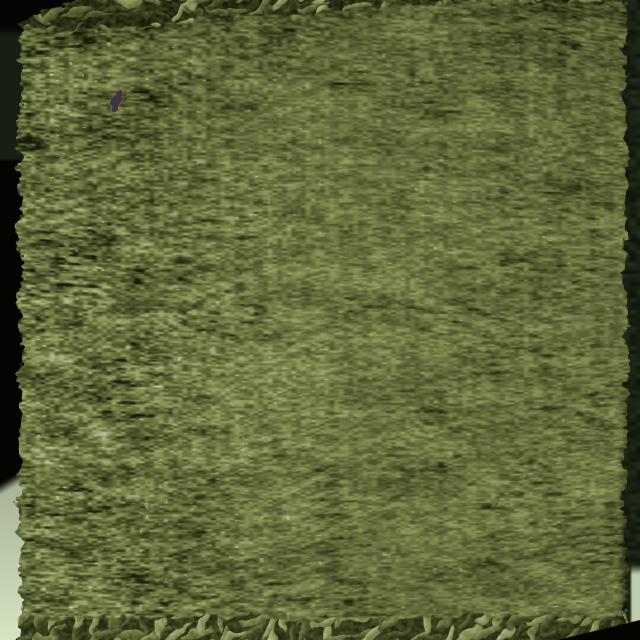
A Shadertoy shader for this texture:

```glsl
// Draws the cut face of a pressed bale of dry leaf: fine level fibres, ragged rims, dark surround.

// Colours, from deep gaps to pale chips
const vec3 GAP    = vec3(0.10, 0.11, 0.04);
const vec3 SHADOW = vec3(0.26, 0.29, 0.14);
const vec3 OLIVE  = vec3(0.37, 0.40, 0.22);
const vec3 FIBRE  = vec3(0.45, 0.48, 0.27);
const vec3 STRAW  = vec3(0.55, 0.57, 0.35);
const vec3 PALE   = vec3(0.75, 0.80, 0.68);
const vec3 BLACK  = vec3(0.015, 0.02, 0.01);
const vec3 SIDE   = vec3(0.09, 0.12, 0.07);
const vec3 STAIN  = vec3(0.24, 0.21, 0.24);
const vec3 STAIN_RIM = vec3(0.55, 0.42, 0.33);

// Sizes in canvas units, frequencies in cells per canvas
const float LEFT_EDGE = 0.026, RIGHT_EDGE = 0.982;
const float RIM_ROUGHNESS = 0.014;
const float SOFT = 0.0015;
const vec2 GRAIN_FREQ  = vec2(135.0, 290.0);
const vec2 STREAK_FREQ = vec2(48.0, 175.0);
const vec2 PATCH_FREQ  = vec2(13.0, 34.0);
const float LEAF_FREQ = 36.0;
const float BASE_TONE = 0.465;

float hash(vec2 p) {
    return fract(sin(dot(p, vec2(127.1, 311.7))) * 43758.5453);
}

float noise(vec2 p) {
    vec2 i = floor(p), f = fract(p);
    f = f * f * (3.0 - 2.0 * f);
    return mix(mix(hash(i), hash(i + vec2(1, 0)), f.x),
               mix(hash(i + vec2(0, 1)), hash(i + vec2(1, 1)), f.x), f.y);
}

// Step that rises across a soft edge at zero
float above(float d, float soft) { return smoothstep(-soft, soft, d); }

// Bale colour for a tone given as its green level
vec3 ramp(float t) {
    vec3 c = mix(GAP, SHADOW, clamp((t - GAP.g) / (SHADOW.g - GAP.g), 0.0, 1.0));
    c = mix(c, OLIVE, clamp((t - SHADOW.g) / (OLIVE.g - SHADOW.g), 0.0, 1.0));
    c = mix(c, FIBRE, clamp((t - OLIVE.g) / (FIBRE.g - OLIVE.g), 0.0, 1.0));
    c = mix(c, STRAW, clamp((t - FIBRE.g) / (STRAW.g - FIBRE.g), 0.0, 1.0));
    return mix(c, PALE, clamp((t - STRAW.g) / (PALE.g - STRAW.g), 0.0, 1.0));
}

// Tone of the fibrous face
float faceTone(vec2 p) {
    // Fibres bend gently and converge toward the right
    vec2 q = p;
    q.y += 0.10 * (p.y - 0.45) * p.x * p.x + 0.012 * noise(p * 5.0);
    float shade = BASE_TONE - 0.065 * smoothstep(0.45, 0.95, p.y)
                - 0.03 * smoothstep(0.5, 1.0, p.x)
                - 0.02 * (1.0 - smoothstep(0.05, 0.3, p.y))
                + 0.06 * (noise(p * 5.0 + 3.0) - 0.5);
    float contrast = mix(1.35, 0.8, smoothstep(0.05, 0.6, p.x));
    float blotch = noise(q * PATCH_FREQ);
    float detail = 0.25 * (noise(q * GRAIN_FREQ) - 0.5)
                 + 0.18 * (noise(q * STREAK_FREQ + 17.0) - 0.5)
                 + 0.12 * (blotch - 0.5);
    // Narrow crevices gather in patches, small pale chips lie anywhere
    float crevice = smoothstep(0.62, 0.92, noise(q * vec2(42.0, 150.0) + 51.0))
                  * smoothstep(0.3, 0.7, noise(p * vec2(9.0, 14.0) + 8.0));
    float chip = smoothstep(0.87, 0.98, noise(q * vec2(100.0, 210.0) + 73.0));
    return shade + contrast * (detail - 0.17 * crevice + 0.15 * chip);
}

// Tone of overlapping loose leaves, long axis near the given angle
float leafTone(vec2 p, float angle) {
    vec2 q = p * LEAF_FREQ + 0.5 * vec2(noise(p * 70.0), noise(p * 70.0 + 31.0));
    vec2 cell = floor(q);
    float tone = 0.12 + 0.12 * noise(p * vec2(120.0, 200.0));
    for (int k = 0; k < 9; k++) {
        vec2 id = cell + vec2(k % 3 - 1, k / 3 - 1);
        vec2 d = q - id - 0.2 - 0.6 * vec2(hash(id), hash(id + 5.3));
        float a = angle + 1.5 * (hash(id + 9.1) - 0.5);
        d = mat2(cos(a), -sin(a), sin(a), cos(a)) * d;
        float cover = 1.0 - smoothstep(0.7, 1.0, length(d / vec2(1.0, 0.25)));
        float leaf = 0.2 + 0.38 * hash(id + 2.7) + 0.5 * d.y;
        tone = mix(tone, leaf, cover);
    }
    return tone + 0.12 * (noise(p * 240.0) - 0.5);
}

// Dark room, with pale cloth at both lower corners
vec3 backdrop(vec2 p) {
    vec3 leftSide = mix(BLACK, SIDE, above(p.y - 0.75, 0.004) * above(0.95 - p.y, 0.01));
    leftSide = mix(leftSide, PALE * (1.12 - p.y), above(0.235 - p.y + 0.6 * p.x, 0.012));
    vec3 rightSide = SIDE * (0.6 + 0.9 * noise(p * vec2(90.0, 160.0)));
    rightSide = mix(rightSide, PALE, above(0.11 - p.y, 0.01) * above(p.x - 0.986, 0.003));
    return p.x < 0.5 ? leftSide : rightSide;
}

void mainImage(out vec4 fragColor, in vec2 fragCoord) {
    vec2 p = fragCoord / iResolution.xy;

    // Face, with loose leaves along the top and bottom
    float tone = faceTone(p);
    float ragged = noise(vec2(p.x * 45.0, 4.0)) + 0.5 * noise(p * 130.0);
    float topLine = mix(0.945, 0.985, smoothstep(0.1, 0.7, p.x)) + 0.014 * ragged;
    float bottomLine = 0.026 + RIM_ROUGHNESS * ragged;
    tone -= 0.12 * smoothstep(-0.035, 0.0, p.y - topLine) * noise(p * vec2(20.0, 90.0));
    tone = mix(tone, leafTone(p, 0.1), above(p.y - topLine, 0.003));
    tone = mix(tone, leafTone(p, 0.8) + 0.05, above(bottomLine - p.y, 0.003));
    tone -= 0.2 * smoothstep(0.963, 0.985, p.x) * (1.0 - smoothstep(0.2, 0.5, p.y));
    vec3 bale = ramp(tone);

    // Small slanted stain with a warm rim
    vec2 s = p - vec2(0.182, 0.842);
    float stain = length(vec2(s.x - 0.3 * s.y, s.y) / vec2(0.009, 0.018))
                + 0.5 * (noise(p * 180.0) - 0.5);
    bale = mix(bale, STAIN_RIM, above(1.0 - stain, 0.1) * 0.6);
    bale = mix(bale, STAIN, above(0.85 - stain, 0.1));

    // Ragged outline against the backdrop
    float tuft = RIM_ROUGHNESS * (noise(vec2(p.x * 30.0, p.y * 65.0)) + 0.6 * noise(p * 190.0) - 0.5);
    float inside = above(p.x - LEFT_EDGE - tuft, SOFT) * above(RIGHT_EDGE - tuft - p.x, SOFT);
    inside *= above(0.955 + 0.3 * p.x + tuft - p.y, SOFT);
    vec3 color = mix(backdrop(p), bale, inside);
    color = mix(color, BLACK, above(0.24 * (p.x - 0.87) - p.y, SOFT));
    fragColor = vec4(color, 1.0);
}
```
